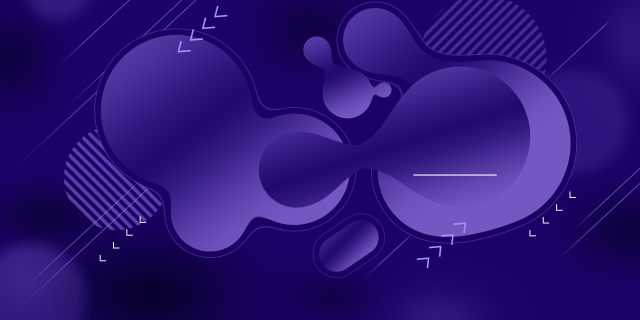
Reproduce this background procedurally as a Shadertoy shader.

```glsl
// Liquid violet blobs over a deep indigo field with striped discs, thin
// diagonal streaks and chevrons. Blobs are smooth unions of circles and
// capsules; the canvas is 100 units high, with y pointing up.

const vec3 INDIGO = vec3(0.11, 0.005, 0.41);
const vec3 NIGHT = vec3(0.04, 0.0, 0.19);
const vec3 VIOLET = vec3(0.35, 0.24, 0.66);
const vec3 LILAC = vec3(0.46, 0.34, 0.76);
const vec3 LAVENDER = vec3(0.66, 0.56, 1.0);

float pixelSize;

float cover(float d) { return clamp(0.5 - d / pixelSize, 0.0, 1.0); }

float circle(vec2 p, vec2 c, float r) { return length(p - c) - r; }

float segment(vec2 p, vec2 a, vec2 b) {
    vec2 ab = b - a;
    return length(p - a - ab * clamp(dot(p - a, ab) / dot(ab, ab), 0.0, 1.0));
}

float smoothUnion(float a, float b, float k) {
    float h = max(k - abs(a - b), 0.0) / k;
    return min(a, b) - h * h * k * 0.25;
}

// Two circles (xy centre, z radius) joined by a soft neck
float dumbbell(vec2 p, vec3 a, vec3 b, float neck, float k) {
    float ends = min(circle(p, a.xy, a.z), circle(p, b.xy, b.z));
    return smoothUnion(ends, segment(p, a.xy, b.xy) - neck, k);
}

float glow(vec2 p, vec2 c, vec2 r) {
    vec2 q = (p - c) / r;
    return exp(-dot(q, q));
}

float softDisc(vec2 p, vec2 c, float r, float blur) {
    return smoothstep(blur, -blur, circle(p, c, r));
}

// Dark band through c, brightening along +-n
vec3 bandFill(vec2 p, vec2 c, vec2 n, float range) {
    float s = dot(p - c, normalize(n)) / range;
    vec3 tip = s > 0.0 ? VIOLET : LILAC;
    return mix(INDIGO + 0.015, tip, smoothstep(-0.15, 1.1, abs(s)));
}

// Filled blob, an indigo margin and a fine contour outside it
void paintBlob(inout vec3 col, float d, vec3 fill, float rim) {
    col = mix(col, INDIGO * 0.95, cover(d - 1.9));
    col = mix(col, VIOLET, rim * cover(abs(d - 1.9) - 0.12));
    col = mix(col, fill, cover(d));
}

float stripedDisc(vec2 p, vec2 c, float r, float slope) {
    float across = (p.x + slope * p.y) * 0.7071;
    float bar = abs(fract(across / 2.3) - 0.5) * 2.3 - 0.55;
    return cover(circle(p, c, r)) * cover(bar);
}

// Four chevrons in a row, each with two arms from its corner
float chevrons(vec2 p, vec2 corner, vec2 stride, vec2 armA, vec2 armB, float w) {
    float d = 1e3;
    for (int i = 0; i < 4; i++) {
        vec2 q = p - corner - stride * float(i);
        d = min(d, min(segment(q, vec2(0), armA), segment(q, vec2(0), armB)));
    }
    return cover(d - w);
}

vec3 background(vec2 p) {
    float shade = glow(p, vec2(47, 8), vec2(26, 17)) + 0.7 * glow(p, vec2(14, 33), vec2(16, 9))
        + 0.7 * glow(p, vec2(3, 82), vec2(13, 14)) + 0.6 * glow(p, vec2(97, 91), vec2(15, 12))
        + 0.7 * glow(p, vec2(197, 28), vec2(17, 12)) + 0.5 * glow(p, vec2(104, 7), vec2(13, 9));
    vec3 col = mix(INDIGO, NIGHT, min(shade, 1.0));
    float light = 0.55 * softDisc(p, vec2(10, 7), 17.0, 3.5) * (0.5 + 0.5 * glow(p, vec2(8, 14), vec2(14)))
        + 0.4 * softDisc(p, vec2(18, 104), 10.0, 4.0)
        + 0.3 * softDisc(p, vec2(180, 62), 16.0, 4.0)
        + 0.35 * glow(p, vec2(137, 0), vec2(14, 9))
        + 0.3 * glow(p, vec2(198, 88), vec2(9, 14));
    return mix(col, VIOLET, light);
}

void mainImage(out vec4 fragColor, in vec2 fragCoord) {
    pixelSize = 100.0 / iResolution.y;
    vec2 p = fragCoord * pixelSize;
    vec3 col = background(p);

    // Striped discs
    col = mix(col, VIOLET, stripedDisc(p, vec2(36.4, 44.5), 16.4, 1.0));
    col = mix(col, VIOLET, 0.65 * stripedDisc(p, vec2(151, 81.8), 19.8, -1.0));

    // Diagonal streaks: upper end, then horizontal reach
    vec3 streaks[9] = vec3[9](vec3(40.4, 100, 24), vec3(61.2, 100, 60), vec3(56.8, 100, 39),
        vec3(50.8, 45.3, 47), vec3(44.3, 44, 40), vec3(191.4, 94.3, 25),
        vec3(200, 47.4, 23), vec3(200, 42.7, 28), vec3(128.9, 27, 16));
    for (int i = 0; i < 9; i++) {
        vec3 s = streaks[i];
        float along = (s.x - p.x) / s.z;
        float fade = smoothstep(-0.02, 0.15, along) * smoothstep(1.0, 0.5, along);
        if (s.x > 199.0 || s.y > 99.0) fade = smoothstep(1.0, 0.5, along);
        float d = segment(p, s.xy, s.xy - s.z * vec2(1, 0.93));
        col = mix(col, LAVENDER, 0.65 * fade * cover(d - 0.11));
    }

    // Rear right blob with its upper lobe
    float rear = smoothUnion(circle(p, vec2(152.3, 55.2), 26.0), circle(p, vec2(138.5, 46.6), 20.5), 8.0);
    float lobe = smoothUnion(circle(p, vec2(117.2, 87.5), 9.6), segment(p, vec2(117.2, 87.5), vec2(138, 74)) - 5.2, 8.0);
    rear = smoothUnion(rear, lobe, 8.0);
    paintBlob(col, rear, bandFill(p, vec2(135.5, 79), vec2(-0.6, 0.8), 33.0), 0.7);

    // Left blob
    float left = smoothUnion(circle(p, vec2(55.2, 65.4), 23.7), circle(p, vec2(65.6, 33.6), 12.2), 8.0);
    left = smoothUnion(left, circle(p, vec2(91.9, 47.1), 17.4), 8.0);
    left = smoothUnion(left, circle(p, vec2(69, 50.5), 13.0), 8.0);
    paintBlob(col, left, bandFill(p, vec2(63.8, 61), vec2(-0.6, 0.8), 37.0), 0.7);

    // Small droplets
    vec3 ball = vec3(108.6, 70.8, 7.8);
    float drops = min(dumbbell(p, ball, vec3(99, 84.4, 3.9), 1.4, 5.0),
                      dumbbell(p, ball, vec3(120, 71.9, 2.3), 0.6, 2.5));
    col = mix(col, bandFill(p, vec2(104, 77), vec2(-0.4, 0.9), 14.0), cover(drops));
    float bean = segment(p, vec2(105.2, 20.6), vec2(112.8, 25.8)) - 5.5;
    paintBlob(col, bean, bandFill(p, vec2(105.5, 22.5), vec2(-0.7, 0.7), 9.0), 0.5);

    // Front dumbbell
    float front = dumbbell(p, vec3(92.7, 46.9, 10.8), vec3(143.8, 57.3, 21.9), 3.1, 15.6);
    col = mix(col, bandFill(p, vec2(145.8, 61), vec2(-0.31, 0.95), 25.0), cover(front));

    // Chevrons and the pale rule
    float large = max(chevrons(p, vec2(67.2, 94.8), vec2(-3.82, -3.65), vec2(0.8, 3.1), vec2(3.6, 0.3), 0.25),
                      chevrons(p, vec2(133.9, 19.3), vec2(3.82, 3.65), vec2(-3.4, -0.3), vec2(-0.3, -2.9), 0.25));
    float small = max(chevrons(p, vec2(31.3, 18.5), vec2(4.17, 4), vec2(0, 1.7), vec2(1.7, 0), 0.16),
                      chevrons(p, vec2(165.6, 26.3), vec2(4.17, 4), vec2(0, 1.7), vec2(1.7, 0), 0.16));
    col = mix(col, LAVENDER, large);
    col = mix(col, vec3(0.95), max(small, cover(segment(p, vec2(129.4, 45.3), vec2(155, 45.3)) - 0.18)));

    fragColor = vec4(col, 1.0);
}
```
